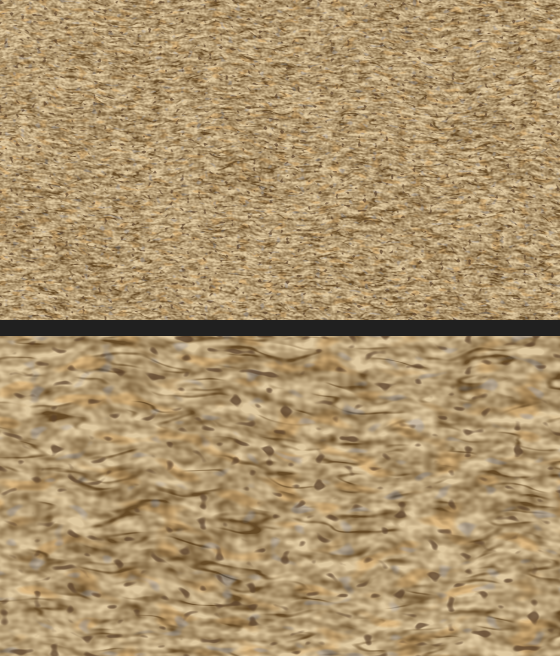
Top, the full canvas; bottom, a detail of the centre.
A Shadertoy shader for this texture:

```glsl
const vec3 DARK_TAN = vec3(0.535, 0.432, 0.282);
const vec3 PALE_CREAM = vec3(0.835, 0.745, 0.585);
const vec3 UMBER = vec3(0.36, 0.26, 0.17);
const vec3 OCHRE = vec3(0.71, 0.53, 0.29);
const vec3 COOL_GREY = vec3(0.64, 0.60, 0.56);

// Cells per canvas height, along and across the streaks
const vec2 COARSE_FREQ = vec2(17.0, 68.0);
const vec2 MEDIUM_FREQ = vec2(34.0, 118.0);
const vec2 GRAIN_FREQ = vec2(105.0, 170.0);
const vec2 VEIN_FREQ = vec2(15.0, 62.0);
const vec2 SPECK_FREQ = vec2(58.0, 92.0);
const vec2 BAND_FREQ = vec2(3.2, 0.9);

const float TILT = 0.05;
const float BASE_TONE = 0.60;
const float VEIN_WIDTH = 0.14;
const float VEIN_DEPTH = 0.75;
const vec2 TONE_LIMITS = vec2(-0.45, 1.15);
const int SAMPLES = 2;

float gradientDot(ivec2 cell, vec2 offset) {
    uvec2 q = uvec2(cell) * uvec2(1597334673u, 3812015801u);
    uint h = (q.x ^ q.y) * 1597334673u;
    h = (h ^ (h >> 15)) * 2246822519u;
    h ^= h >> 13;
    float angle = float(h & 65535u) * 6.28318 / 65536.0;
    return dot(vec2(cos(angle), sin(angle)), offset);
}

float gradientNoise(vec2 p) {
    ivec2 cell = ivec2(floor(p));
    vec2 f = fract(p);
    vec2 u = f * f * f * (f * (f * 6.0 - 15.0) + 10.0);
    float bottom = mix(gradientDot(cell, f),
                       gradientDot(cell + ivec2(1, 0), f - vec2(1, 0)), u.x);
    float top = mix(gradientDot(cell + ivec2(0, 1), f - vec2(0, 1)),
                    gradientDot(cell + ivec2(1, 1), f - vec2(1, 1)), u.x);
    return mix(bottom, top, u.y);
}

// Bends the horizontal layering into gentle waves
vec2 foldLayers(vec2 p) {
    float wave = 0.025 * gradientNoise(p * vec2(3.0, 2.5) + 7.3);
    wave += 0.009 * gradientNoise(p * vec2(13.0, 12.0) + 31.7);
    return vec2(p.x, p.y + TILT * p.x + wave);
}

vec3 granite(vec2 p) {
    vec2 s = foldLayers(p);

    // Upright bands where the streaks break into rounder grains
    float band = smoothstep(0.12, 0.42, gradientNoise(p * BAND_FREQ + 4.6));

    // Layered streaks, grain and broad patches
    float coarse = gradientNoise(s * COARSE_FREQ + 11.2);
    float medium = gradientNoise(s * MEDIUM_FREQ + 53.9);
    float grain = gradientNoise(s * GRAIN_FREQ + 87.1);
    float crumbs = gradientNoise(s * vec2(52.0, 70.0) + 23.5);
    float patches = gradientNoise(s * vec2(4.0, 11.0) + 61.4);
    float tone = BASE_TONE + 0.75 * mix(coarse, crumbs, 0.6 * band)
               + 0.80 * medium + 0.65 * grain + 0.25 * patches + 0.06 * band;

    // Thin broken dark veins
    float ridge = abs(gradientNoise(s * VEIN_FREQ + 0.25 * medium + 91.6));
    float broken = smoothstep(-0.10, 0.25, gradientNoise(s * vec2(21.0, 40.0) + 17.8));
    float vein = (1.0 - smoothstep(0.0, VEIN_WIDTH, ridge)) * broken;
    tone -= VEIN_DEPTH * vein * (1.0 - 0.5 * band);

    tone = clamp(tone, TONE_LIMITS.x, TONE_LIMITS.y);
    vec3 color = mix(DARK_TAN, PALE_CREAM, tone);

    // Ochre stains, cool flecks and umber grains
    float stain = smoothstep(0.12, 0.42, gradientNoise(s * vec2(24.0, 58.0) + 43.3));
    color = mix(color, OCHRE * (0.78 + 0.38 * tone), 0.45 * stain);
    float fleck = smoothstep(0.28, 0.50, gradientNoise(s * vec2(40.0, 75.0) + 72.7));
    color = mix(color, COOL_GREY * (0.75 + 0.35 * tone), 0.65 * fleck);
    float speck = smoothstep(0.30 - 0.06 * band, 0.50, gradientNoise(s * SPECK_FREQ + 37.4));
    return mix(color, UMBER, 0.75 * speck);
}

void mainImage(out vec4 fragColor, in vec2 fragCoord) {
    // Average a small grid of samples to smooth the edges
    vec3 sum = vec3(0.0);
    for (int y = 0; y < SAMPLES; y++) {
        for (int x = 0; x < SAMPLES; x++) {
            vec2 shift = (vec2(x, y) + 0.5) / float(SAMPLES) - 0.5;
            sum += granite((fragCoord + shift) / iResolution.y);
        }
    }
    fragColor = vec4(sum / float(SAMPLES * SAMPLES), 1.0);
}
```
